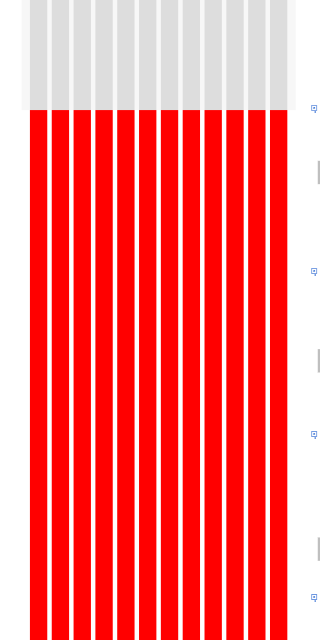
Reproduce this pattern procedurally as a Shadertoy shader.

```glsl
// Twelve vertical red stripes with grey tops on white, beside a margin of small repeated marks.

const vec3 WHITE = vec3(1.0);
const vec3 PANEL = vec3(0.97);
const vec3 GREY = vec3(0.867);
const vec3 RED = vec3(1.0, 0.0, 0.0);
const vec3 BLUE = vec3(0.3, 0.5, 0.85);
const vec3 THUMB = vec3(0.75);

// Signed distance to an axis-aligned box
float boxDistance(vec2 p, vec2 halfSize) {
    vec2 d = abs(p) - halfSize;
    return length(max(d, 0.0)) + min(max(d.x, d.y), 0.0);
}

// Antialiased coverage of a signed distance
float coverage(float dist, float pixel) {
    return clamp(0.5 - dist / pixel, 0.0, 1.0);
}

// Offset from the nearest of a limited row of centres
float repeatOffset(float x, float first, float pitch, float count) {
    float index = clamp(round((x - first) / pitch), 0.0, count - 1.0);
    return x - first - index * pitch;
}

// Outlined square with a centre dot and a short tail
float markDistance(vec2 p) {
    float frame = abs(boxDistance(p, vec2(0.0078))) - 0.0011;
    float dot_ = boxDistance(p, vec2(0.0026));
    float tail = boxDistance(p - vec2(0.003, 0.013), vec2(0.0018, 0.0025));
    return min(frame, min(dot_, tail));
}

void mainImage(out vec4 fragColor, in vec2 fragCoord) {
    // Canvas width is one unit; y runs down from the top
    vec2 p = vec2(fragCoord.x, iResolution.y - fragCoord.y) / iResolution.x;
    float pixel = 1.0 / iResolution.x;
    float headerEnd = 0.344;
    float header = coverage(p.y - headerEnd, pixel);

    // Pale header panel
    float panel = coverage(abs(p.x - 0.496) - 0.4285, pixel) * header;
    vec3 color = mix(WHITE, PANEL, panel);

    // Stripes
    float stripeX = repeatOffset(p.x, 0.1206, 0.0682, 12.0);
    float stripe = coverage(abs(stripeX) - 0.0271, pixel);
    color = mix(color, mix(RED, GREY, header), stripe);

    // Blue margin marks
    vec2 markPos = vec2(p.x - 0.982, repeatOffset(p.y, 0.337, 0.5095, 4.0));
    color = mix(color, BLUE, coverage(markDistance(markPos), pixel));

    // Grey bars at the right edge
    vec2 thumbPos = vec2(p.x - 0.997, repeatOffset(p.y, 0.539, 0.5885, 3.0));
    color = mix(color, THUMB, coverage(boxDistance(thumbPos, vec2(0.004, 0.0365)), pixel));

    fragColor = vec4(color, 1.0);
}
```
